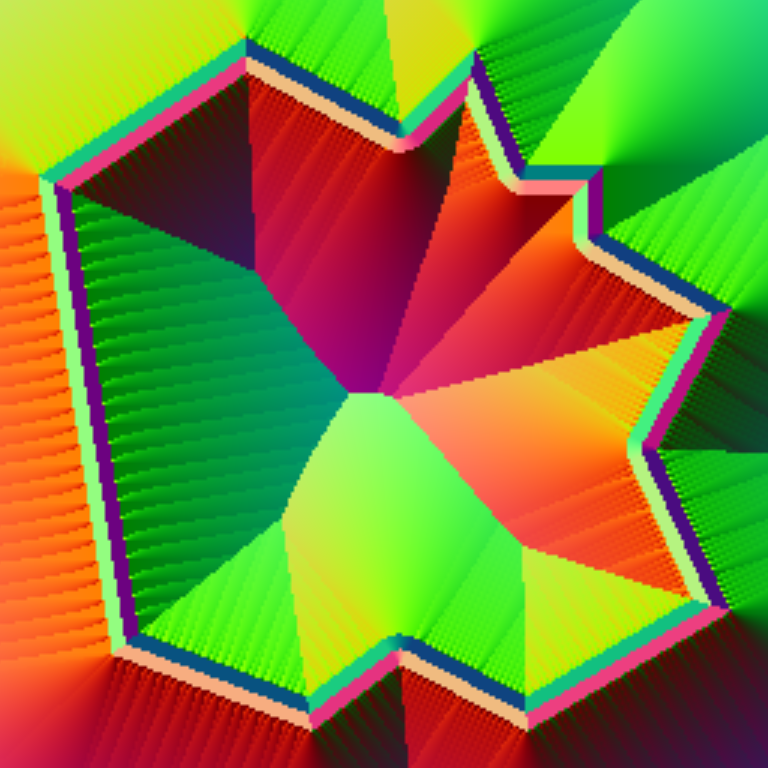
Reproduce this background procedurally as a WebGL 2 fragment shader.

```glsl
#version 300 es
precision highp float;
// Draws the distance field of a jagged polygon: red and green hold the
// direction to the nearest outline cell, blue holds the distance to it.
// The field is evaluated on a coarse grid, so stepped edges cast streaks.
uniform vec2 u_resolution;
out vec4 fragColor;

const float GRID = 256.0;
const float BAND = 0.039;
const int COUNT = 14;
const vec2 OUTLINE[COUNT] = vec2[COUNT](
    vec2(.049, .770), vec2(.320, .951), vec2(.521, .841), vec2(.620, .938),
    vec2(.685, .785), vec2(.785, .785), vec2(.785, .697), vec2(.954, .598),
    vec2(.855, .415), vec2(.952, .204), vec2(.686, .048), vec2(.521, .135),
    vec2(.406, .048), vec2(.146, .148));

// Offset from p to the nearest cell of the rasterized segment a-b.
vec2 toStairs(vec2 p, vec2 a, vec2 b, vec2 foot) {
    bool steep = abs(b.y - a.y) > abs(b.x - a.x);
    if (steep) { p = p.yx; a = a.yx; b = b.yx; foot = foot.yx; }
    p *= GRID; a *= GRID; b *= GRID;
    float slope = (b.y - a.y) / (b.x - a.x);
    float base = floor(foot.x * GRID) + 0.5;
    vec2 best = vec2(1e4);
    for (int k = -12; k <= 12; k++) {
        float x = clamp(base + float(k), min(a.x, b.x), max(a.x, b.x));
        float y = floor(a.y + (x - a.x) * slope) + 0.5;
        vec2 offset = vec2(x, y) - p;
        if (dot(offset, offset) < dot(best, best)) best = offset;
    }
    return steep ? best.yx : best;
}

vec3 fieldColor(vec2 p) {
    // Nearest outline segment and even-odd inside test
    float nearest = 1e4, along = 0.0;
    bool inside = false;
    vec2 a, b, foot;
    for (int i = 0; i < COUNT; i++) {
        vec2 s = OUTLINE[i], e = OUTLINE[(i + 1) % COUNT], d = e - s;
        float t = clamp(dot(p - s, d) / dot(d, d), 0.0, 1.0);
        float dist = distance(p, s + d * t);
        if (dist < nearest) {
            nearest = dist; along = t;
            a = s; b = e; foot = s + d * t;
        }
        if ((s.y > p.y) != (e.y > p.y) && p.x < s.x + d.x * (p.y - s.y) / d.y)
            inside = !inside;
    }
    vec2 inward = normalize(vec2(b.y - a.y, a.x - b.x));
    vec2 away = nearest > 1e-4 ? (p - foot) / nearest : inward;

    // Two-tone border: tangent directions of opposite sign
    if (inside && nearest < BAND) {
        float side = nearest < BAND * 0.5 ? 1.0 : -1.0;
        return vec3(0.5 + 0.5 * side * away.yx, 0.5);
    }

    // Direction towards the stepped border edge
    vec2 shift = inward * (inside ? BAND - 0.5 / GRID : 0.5 / GRID);
    vec2 toward = -away;
    if (!inside || (along > 0.0 && along < 1.0)) {
        vec2 offset = toStairs(p, a + shift, b + shift, foot + shift);
        if (length(offset) > 0.1) toward = normalize(offset);
    }
    float depth = inside ? nearest - BAND : nearest;
    return vec3(0.5 + 0.5 * vec2(toward.x, -toward.y), 1.6 * depth);
}

void main() {
    vec2 uv = gl_FragCoord.xy / u_resolution;
    // Bilinear blend of the four surrounding grid cells
    vec2 cell = uv * GRID - 0.5;
    vec2 corner = floor(cell), f = cell - corner;
    vec3 color = vec3(0.0);
    for (int i = 0; i < 4; i++) {
        vec2 o = vec2(i % 2, i / 2);
        vec2 weight = mix(1.0 - f, f, o);
        color += weight.x * weight.y * fieldColor((corner + o + 0.5) / GRID);
    }
    fragColor = vec4(color, 1.0);
}
```
